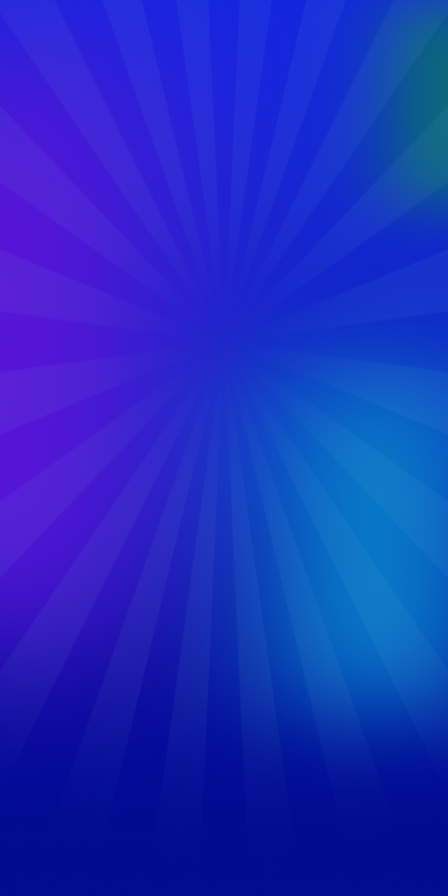
A Shadertoy shader for this background:

```glsl
// Deep blue gradient with purple, cyan and green glows behind faint sunburst rays.

const vec2 CANVAS = vec2(1.0, 2.0);        // canvas size in widths
const vec2 BURST_CENTER = vec2(0.5, 1.237);
const float RAY_COUNT = 20.0;
const float RAY_STRETCH = 1.72;            // widens the rays sideways

const vec3 FLOOR_BLUE = vec3(0.000, 0.050, 0.555);
const vec3 NIGHT_BLUE = vec3(0.006, 0.035, 0.588);
const vec3 MID_BLUE   = vec3(0.055, 0.150, 0.770);
const vec3 TOP_BLUE   = vec3(0.070, 0.150, 0.870);
const vec3 PURPLE     = vec3(0.340, 0.080, 0.840);
const vec3 CYAN       = vec3(0.030, 0.460, 0.775);
const vec3 GREEN      = vec3(0.040, 0.400, 0.490);
const vec3 RAY_TINT   = vec3(0.500, 0.750, 0.880);

// Vertical base gradient, y runs from 0 to 2
vec3 baseGradient(float y) {
    vec3 color = mix(FLOOR_BLUE, NIGHT_BLUE, smoothstep(0.0, 0.4, y));
    color = mix(color, MID_BLUE, smoothstep(0.4, 1.15, y));
    return mix(color, TOP_BLUE, smoothstep(1.1, 2.0, y));
}

// Soft glow: bell shaped sideways, flatter along its height
float glow(vec2 p, vec2 center, vec2 radius) {
    vec2 d = (p - center) / radius;
    d *= d;
    return exp(-d.x - d.y * d.y);
}

// Alternating wedges around a center, 1 inside a light ray
float sunburst(vec2 d, float count, float stretch, float pixel) {
    vec2 q = vec2(d.x * stretch, d.y);
    float radius = max(length(q), 1e-4);
    float wave = -cos(count * atan(q.y, q.x));
    float blur = min(count * stretch * pixel / radius, 1.0);
    return smoothstep(-blur, blur, wave);
}

// Rays appear away from the center and vanish far out
float rayFade(float dist) {
    return smoothstep(0.0, 0.45, dist) * (1.0 - smoothstep(0.75, 1.2, dist));
}

// Fine grain against banding
float hash(vec2 p) {
    vec3 q = fract(p.xyx * 0.1031);
    q += dot(q, q.yzx + 33.33);
    return fract((q.x + q.y) * q.z);
}

void mainImage(out vec4 fragColor, in vec2 fragCoord) {
    vec2 p = fragCoord / iResolution.xy * CANVAS;
    vec2 d = p - BURST_CENTER;

    // Gradient and glows
    vec3 color = baseGradient(p.y);
    color = mix(color, PURPLE, glow(p, vec2(0.0, 1.22), vec2(0.43, 0.72)));
    color = mix(color, CYAN, glow(p, vec2(0.84, 0.79), vec2(0.30, 0.41)));
    color = mix(color, GREEN, glow(p, vec2(1.0, 1.77), vec2(0.17, 0.25)));

    // Rays
    float ray = sunburst(d, RAY_COUNT, RAY_STRETCH, 1.0 / iResolution.x);
    color = mix(color, RAY_TINT, 0.07 * ray * rayFade(length(d)));

    color += (hash(fragCoord) - 0.5) / 255.0;
    fragColor = vec4(clamp(color, 0.0, 1.0), 1.0);
}
```
